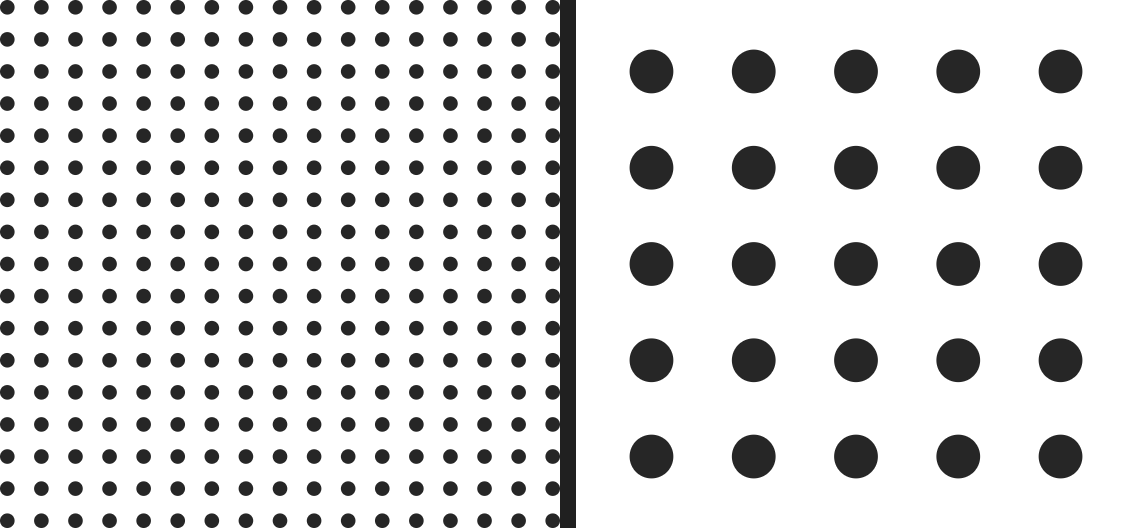
Left, the full canvas; right, a detail of the centre.
Give the GLSL for this pattern, as a Shadertoy shader.

```glsl
#define DOT_COUNT vec2(17.0, 17.0)
#define DOT_RADIUS 0.01302
#define DOT_COLOR vec3(0.149)
#define PAPER_COLOR vec3(1.0)

// Signed distance to the nearest dot; the outer dots touch the canvas edges.
float dotGridDistance(vec2 p, vec2 canvas) {
    vec2 pitch = (canvas - 2.0 * DOT_RADIUS) / (DOT_COUNT - 1.0);
    vec2 cell = (p - DOT_RADIUS) / pitch;
    vec2 offset = (fract(cell + 0.5) - 0.5) * pitch;
    return length(offset) - DOT_RADIUS;
}

void mainImage(out vec4 fragColor, in vec2 fragCoord) {
    // Canvas width is one unit.
    float pixel = 1.0 / iResolution.x;
    vec2 canvas = iResolution.xy * pixel;
    float dist = dotGridDistance(fragCoord * pixel, canvas);

    // Edge coverage across one pixel
    float ink = clamp(0.5 - dist / pixel, 0.0, 1.0);
    fragColor = vec4(mix(PAPER_COLOR, DOT_COLOR, ink), 1.0);
}
```
